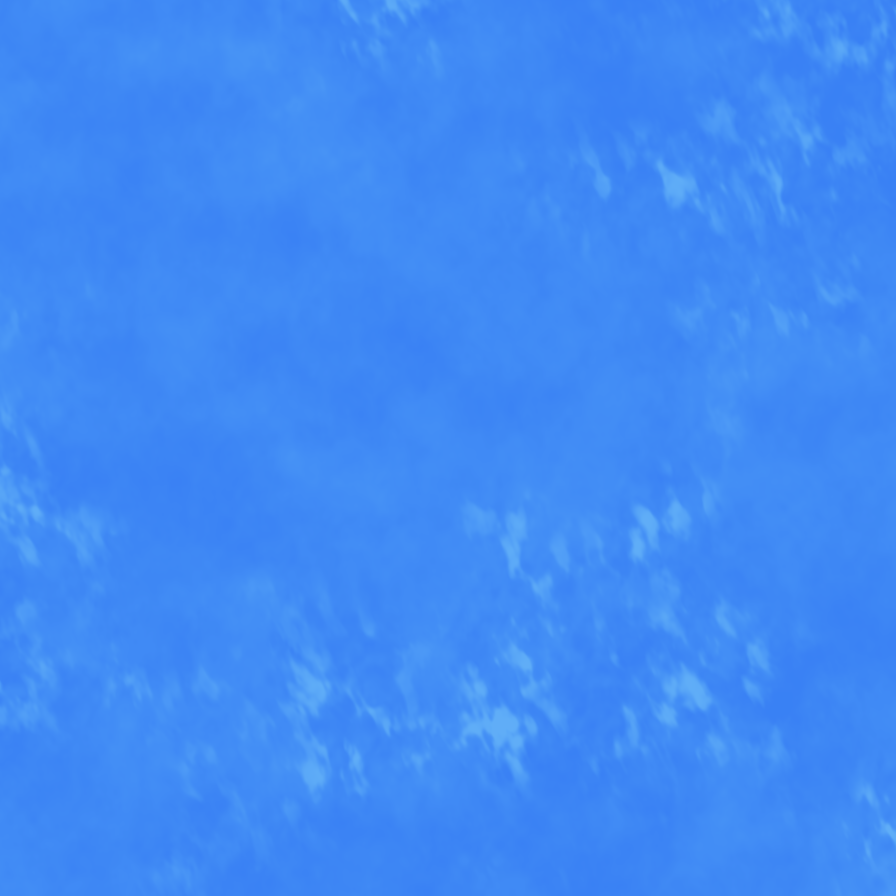
A Shadertoy shader for this texture:

```glsl
// Mottled azure wash: soft clouds of blue with a fine cellular grain.
// Layered value noise sets the tone; pale, steeply slanted flecks gather
// in loose patches, chiefly low in the middle and at the upper right.

const vec3 DEEP_BLUE  = vec3(0.222, 0.500, 0.955);
const vec3 MID_BLUE   = vec3(0.272, 0.570, 0.962);
const vec3 PALE_BLUE  = vec3(0.375, 0.680, 0.968);

const float BASE_TONE      = 0.20;
const float CLOUD_SCALE    = 3.2;
const float CLOUD_AMOUNT   = 0.50;
const float MOTTLE_SCALE   = 15.0;
const float MOTTLE_AMOUNT  = 0.42;
const vec2  GRAIN_SCALE    = vec2(84.0, 66.0);
const float GRAIN_AMOUNT   = 0.26;
const vec2  FLECK_SCALE    = vec2(50.0, 27.0);
const float FLECK_AMOUNT   = 0.75;
const float FLECK_SLANT    = 0.30;
const float WARP_AMOUNT    = 0.018;

const vec2 LOW_PATCH  = vec2(0.43, 0.18);
const vec2 HIGH_PATCH = vec2(0.95, 0.76);

float hash(vec2 p) {
    return fract(sin(dot(p, vec2(127.1, 311.7))) * 43758.5453);
}

float valueNoise(vec2 p) {
    vec2 cell = floor(p);
    vec2 f = fract(p);
    f = f * f * (3.0 - 2.0 * f);
    float bottom = mix(hash(cell), hash(cell + vec2(1.0, 0.0)), f.x);
    float top = mix(hash(cell + vec2(0.0, 1.0)), hash(cell + 1.0), f.x);
    return mix(bottom, top, f.y);
}

// Sum of turned octaves, normalised to 0..1.
float fbm(vec2 p, int octaves) {
    const mat2 TURN = mat2(0.8, 0.6, -0.6, 0.8);
    float sum = 0.0, total = 0.0, weight = 1.0;
    for (int i = 0; i < octaves; i++) {
        sum += weight * valueNoise(p);
        total += weight;
        weight *= 0.5;
        p = TURN * p * 2.03 + 17.3;
    }
    return sum / total;
}

float softSpot(vec2 p, vec2 center, float radius) {
    vec2 d = (p - center) / radius;
    return exp(-dot(d, d));
}

void mainImage(out vec4 fragColor, in vec2 fragCoord) {
    vec2 uv = fragCoord / iResolution.y;

    // Gentle warp breaks up the noise lattice.
    vec2 warp = vec2(fbm(uv * 11.0 + 3.1, 3), fbm(uv * 11.0 + 41.7, 3)) - 0.5;
    vec2 p = uv + WARP_AMOUNT * warp;

    // Broad clouds, middle mottling and fine grain.
    float clouds = fbm(p * CLOUD_SCALE + 5.2, 4) - 0.5;
    float mottle = fbm(p * MOTTLE_SCALE + 23.9, 3) - 0.5;
    float grain = fbm(p * GRAIN_SCALE + 61.4, 2) - 0.5;

    // Loose patches where the pale flecks gather.
    float gather = fbm(p * 5.0 + 77.0, 4)
                 + 0.20 * softSpot(uv, LOW_PATCH, 0.24)
                 + 0.14 * softSpot(uv, HIGH_PATCH, 0.15);
    float patchMask = smoothstep(0.48, 0.82, gather);

    // Steep flecks, leaning to the left as they rise.
    vec2 slanted = vec2(p.x + FLECK_SLANT * p.y, p.y);
    float flecks = smoothstep(0.45, 0.78, fbm(slanted * FLECK_SCALE + 9.7, 3));

    float tone = BASE_TONE
               + CLOUD_AMOUNT * clouds
               + MOTTLE_AMOUNT * mottle
               + GRAIN_AMOUNT * grain * (0.55 + patchMask)
               + FLECK_AMOUNT * flecks * patchMask;
    tone = clamp(tone, 0.0, 1.0);

    // Deep to mid to pale blue.
    vec3 color = mix(DEEP_BLUE, MID_BLUE, smoothstep(-0.1, 0.55, tone));
    color = mix(color, PALE_BLUE, smoothstep(0.35, 1.0, tone));
    fragColor = vec4(color, 1.0);
}
```
